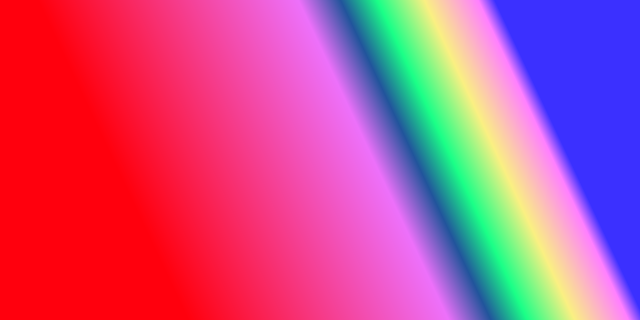
Reproduce this background procedurally as a WebGL 1 fragment shader.

```glsl
precision highp float;
// Slanted bands of blended colour: red, violet, navy, green, yellow, pink, blue.

uniform vec2 u_resolution;

const vec3 RED    = vec3(1.00, 0.00, 0.05);
const vec3 VIOLET = vec3(0.93, 0.44, 0.98);
const vec3 NAVY   = vec3(0.13, 0.33, 0.61);
const vec3 GREEN  = vec3(0.10, 1.00, 0.53);
const vec3 YELLOW = vec3(0.98, 0.94, 0.51);
const vec3 PINK   = vec3(1.00, 0.50, 1.00);
const vec3 BLUE   = vec3(0.23, 0.19, 1.00);

// Horizontal shift of the bands from the top edge to the bottom edge.
const float SLANT = 0.235;

// Position across the bands, measured along the top edge.
float bandPosition(vec2 uv, float slant) {
    return uv.x - slant * (1.0 - uv.y);
}

// Linear blend towards the next colour between two stops.
vec3 blendStop(vec3 base, vec3 next, float start, float end, float position) {
    return mix(base, next, clamp((position - start) / (end - start), 0.0, 1.0));
}

// Full colour ramp, from left to right.
vec3 spectrum(float position) {
    vec3 color = RED;
    color = blendStop(color, VIOLET, 0.059, 0.466, position);
    color = blendStop(color, NAVY,   0.466, 0.532, position);
    color = blendStop(color, GREEN,  0.532, 0.589, position);
    color = blendStop(color, YELLOW, 0.589, 0.663, position);
    color = blendStop(color, PINK,   0.663, 0.747, position);
    color = blendStop(color, BLUE,   0.747, 0.773, position);
    return color;
}

void main() {
    vec2 uv = gl_FragCoord.xy / u_resolution;
    gl_FragColor = vec4(spectrum(bandPosition(uv, SLANT)), 1.0);
}
```
